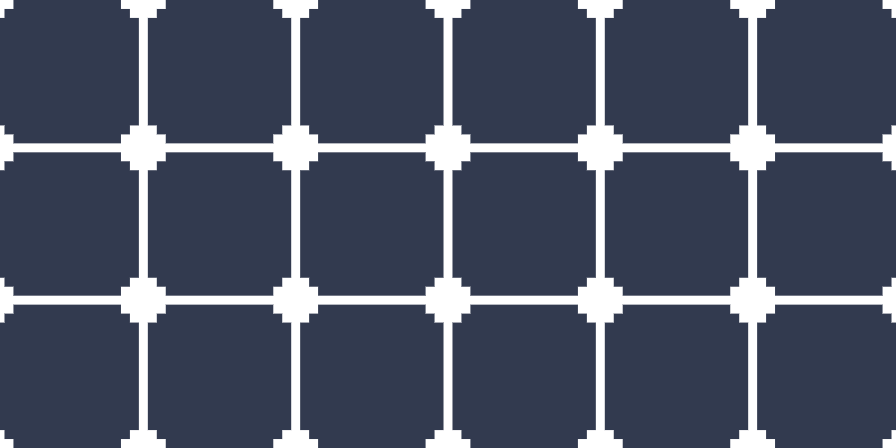
This pattern is drawn by a Shadertoy shader. Its source:

```glsl
// White grid lines with stepped knots at the crossings on slate blue.

const vec3 SLATE = vec3(0.197, 0.228, 0.311);
const vec3 WHITE = vec3(1.0);
const float UNIT = 0.02;   // one stair step, in canvas heights
const float PITCH = 17.0;  // grid spacing, in steps

// Distance to an axis-aligned box in the max norm, for folded q >= 0
float boxDistance(vec2 q, vec2 halfSize) {
    vec2 d = q - halfSize;
    return max(d.x, d.y);
}

// Offset from the nearest crossing, folded into one quadrant
vec2 foldToCrossing(vec2 p, float pitch) {
    return abs(p - pitch * round(p / pitch));
}

// One-step lines joined by a knot made of two overlapping boxes
float latticeDistance(vec2 q) {
    float lines = min(q.x, q.y) - 0.5;
    float knot = min(boxDistance(q, vec2(2.5, 1.5)), boxDistance(q, vec2(1.5, 2.5)));
    return min(lines, knot);
}

// Edge smoothing over one pixel
float coverage(float d, float pixel) {
    return clamp(0.5 - d / pixel, 0.0, 1.0);
}

void mainImage(out vec4 fragColor, in vec2 fragCoord) {
    float pixel = 1.0 / (iResolution.y * UNIT);
    vec2 p = (fragCoord - 0.5 * iResolution.xy) * pixel;

    // A line runs down the centre; a row of cells is centred vertically
    vec2 q = foldToCrossing(p + vec2(0.0, 0.5 * PITCH), PITCH);
    float lattice = coverage(latticeDistance(q), pixel);

    fragColor = vec4(mix(SLATE, WHITE, lattice), 1.0);
}
```
